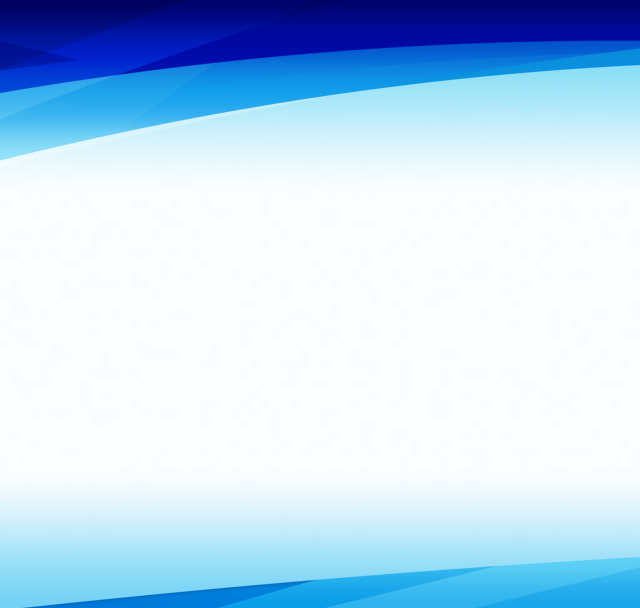
Write a WebGL 2 fragment shader that draws this background.

```glsl
#version 300 es
precision highp float;

#define PAPER vec3(0.988, 0.996, 1.0)
#define NAVY vec3(0.0, 0.0, 0.40)
#define ROYAL vec3(0.0, 0.10, 0.76)
#define AZURE vec3(0.0, 0.29, 0.78)
#define CYAN vec3(0.07, 0.62, 0.92)
#define SKY vec3(0.60, 0.90, 0.98)
#define MIST vec3(0.50, 0.86, 0.96)
#define GRAIN 0.006

uniform vec2 u_resolution;
out vec4 fragColor;

float hash(vec2 p) {
    return fract(sin(dot(p, vec2(127.1, 311.7))) * 43758.5453);
}

// Parabola a + bx + cx^2, as a depth below the top edge
float arc(float x, float a, float b, float c) {
    return a + x * (b + x * c);
}

// 1 below a curve, 0 above it, blended over about one pixel
float below(float depth, float curve) {
    return smoothstep(-0.8, 0.8, (depth - curve) * u_resolution.y);
}

// White paper, tinted towards the top and bottom bands
vec3 paper(vec2 p) {
    vec2 cell = floor(p * vec2(64.0, 61.0));
    vec3 color = PAPER - GRAIN * step(0.75, hash(cell)) * vec3(1.0, 0.8, 0.3);
    float top = 1.0 - smoothstep(0.06, 0.33, p.y);
    float bottom = smoothstep(0.76, 1.02, p.y);
    color = mix(color, MIST, top);
    return mix(color, MIST - vec3(0.06, 0.04, 0.0), bottom);
}

// Blue that lightens with depth, from azure through cyan to sky
vec3 waterBlue(float depth) {
    vec3 color = mix(AZURE, CYAN, smoothstep(0.05, 0.16, depth));
    return mix(color, SKY, smoothstep(0.14, 0.275, depth));
}

vec3 topWaves(vec3 color, vec2 p) {
    float x = p.x, d = p.y;
    float rim = below(d, arc(x, 0.264, -0.2625, 0.1055));
    float sweep = below(d, arc(x, 0.2745, -0.26, 0.065));
    float crest = below(d, arc(x, 0.153, -0.179, 0.093));
    float inner = below(d, arc(x, 0.196, -0.20, 0.09));
    float slash = below(d, arc(x, 0.196, -0.413, 0.0864));
    float ray = below(d, arc(x, 0.3606, -0.796, 0.1));

    // Pale veil under the rim
    color = mix(color, PAPER, 0.28 * rim * (1.0 - sweep));

    // Cyan body with translucent overlaps
    vec3 water = waterBlue(d);
    water = mix(water, SKY, 0.20 * (1.0 - slash) * (1.0 - smoothstep(0.1, 0.3, x)));
    water = mix(water, CYAN, 0.18 * inner * (1.0 - smoothstep(0.17, 0.23, d)));
    water = mix(water, SKY, 0.07 * (1.0 - ray));
    water = mix(water, CYAN - vec3(0.03, 0.04, 0.05), 0.8 * sweep * smoothstep(0.5, 0.65, x));

    // Navy cap, crossed by darker and lighter sheets
    vec3 cap = mix(NAVY, ROYAL, smoothstep(-0.02, 0.115, d));
    cap = mix(cap, AZURE, 0.8 * smoothstep(0.085, 0.15, d));
    cap = mix(cap, vec3(0.0, 0.0, 0.60), 0.55 * slash * smoothstep(0.02, 0.07, d));
    cap += vec3(0.0, 0.03, 0.06) * (1.0 - slash) * smoothstep(0.01, 0.08, d);
    cap *= 1.0 - 0.08 * ray * (1.0 - slash);
    cap *= 1.0 - 0.14 * (1.0 - below(d, 0.116 - 0.40 * x));
    float wedge = below(d, 0.068 + 0.25 * x) * (1.0 - below(d, 0.116 - 0.14 * x));
    cap = mix(cap, NAVY, 0.35 * wedge);

    return mix(mix(cap, water, crest), color, rim);
}

vec3 bottomWaves(vec3 color, vec2 p) {
    float x = p.x, d = p.y;
    float edge = arc(x, 1.004, -0.115, 0.027);
    float first = below(d, 1.1016 - 0.30 * x);
    float second = below(d, 1.131 - 0.258 * x);
    float third = below(d, 1.193 - 0.26 * x);

    // Sheets grow lighter to the right and deeper downwards
    vec3 water = mix(vec3(0.03, 0.53, 0.87), vec3(0.14, 0.67, 0.92), first);
    water = mix(water, vec3(0.28, 0.75, 0.94), second);
    water = mix(water, vec3(0.20, 0.70, 0.93), third);
    float sink = smoothstep(0.91, 1.0, d);
    water = mix(water + vec3(0.10, 0.07, 0.02), water - vec3(0.10, 0.05, 0.01), sink);

    // Dark line along the left edge
    float line = (1.0 - first) * exp(-max(d - edge, 0.0) * 320.0);
    water = mix(water, vec3(0.0, 0.36, 0.68), 0.75 * line);
    return mix(color, water, below(d, edge));
}

void main() {
    vec2 p = gl_FragCoord.xy / u_resolution;
    p.y = 1.0 - p.y;
    vec3 color = topWaves(paper(p), p);
    color = bottomWaves(color, p);
    fragColor = vec4(clamp(color, 0.0, 1.0), 1.0);
}
```
